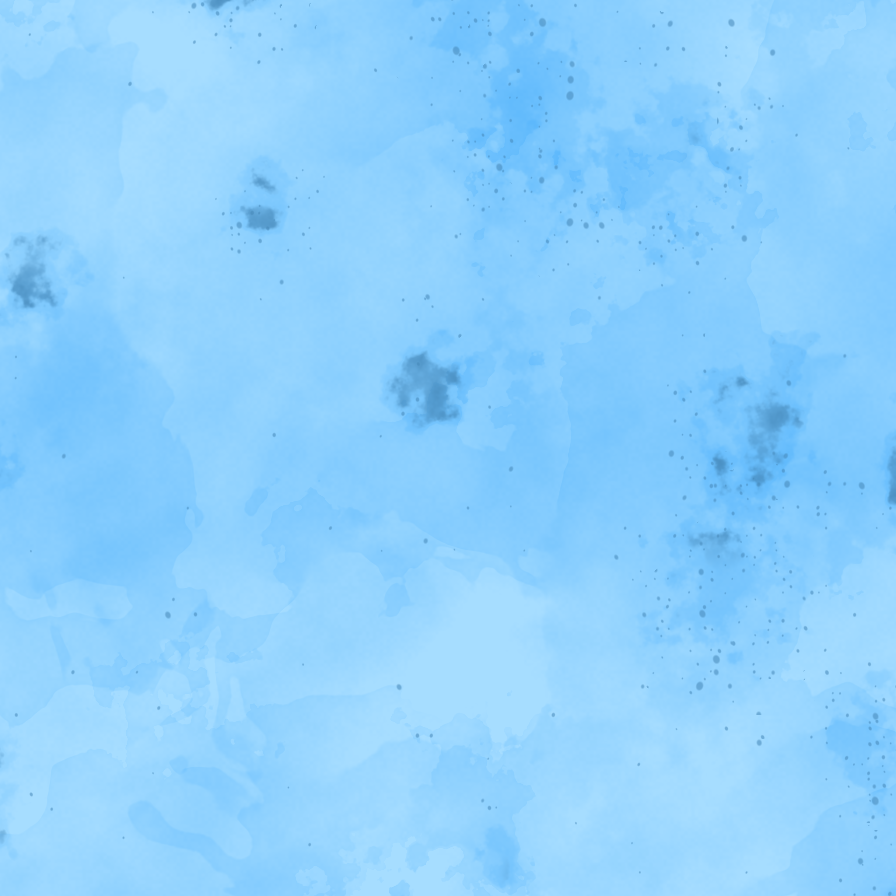
Reproduce this texture procedurally as a Shadertoy shader.

```glsl
// Pale blue watercolour paper: overlapping washes, ragged stains and fine spatter.

// Integer hash giving two values in 0..1 per lattice cell
vec2 hash2(vec2 cell) {
    uvec2 v = uvec2(ivec2(cell)) * 1664525u + 1013904223u;
    v.x += v.y * 1664525u;
    v.y += v.x * 1664525u;
    v ^= v >> 16u;
    v.x += v.y * 1664525u;
    v.y += v.x * 1664525u;
    v ^= v >> 16u;
    return vec2(v & 65535u) / 65535.0;
}

float valueNoise(vec2 p) {
    vec2 i = floor(p), f = fract(p);
    vec2 u = f * f * f * (f * (f * 6.0 - 15.0) + 10.0);
    float low = mix(hash2(i).x, hash2(i + vec2(1, 0)).x, u.x);
    float high = mix(hash2(i + vec2(0, 1)).x, hash2(i + vec2(1, 1)).x, u.x);
    return mix(low, high, u.y);
}

// Layered noise centred on zero
float fbm(vec2 p, int octaves) {
    float sum = 0.0, amplitude = 0.5;
    for (int i = 0; i < octaves; i++) {
        sum += amplitude * (valueNoise(p) - 0.5);
        p = mat2(1.6, 1.2, -1.2, 1.6) * p + 19.7;
        amplitude *= 0.5;
    }
    return sum;
}

// Pigment change from one wash whose border wanders between crisp and blurred
float wash(vec2 p, float layer, float granules) {
    vec2 q = p * (2.6 + 0.9 * layer) + layer * vec2(17.3, 31.9);
    q += 1.2 * vec2(fbm(q + 5.0, 3), fbm(q + 43.0, 3));
    float blur = smoothstep(0.3, 0.6, valueNoise(p * 4.0 + layer * 23.0));
    float ragged = smoothstep(0.45, 0.75, valueNoise(p * 5.0 + layer * 37.0));
    float d = fbm(q, 5) + granules * (0.03 + 0.3 * ragged);
    float width = mix(0.007, 0.16, blur);
    float body = smoothstep(-width, width, d);
    float rim = body * exp(-max(d, 0.0) * 45.0) * (1.0 - blur);
    return 0.17 * (body - 0.5) + 0.06 * rim;
}

// Closeness to scattered upright blots: 1 at a centre, 0 at the border
float blotField(vec2 p) {
    float nearest = -2.0;
    vec2 home = floor(p * 4.5);
    for (int y = -1; y <= 1; y++)
    for (int x = -1; x <= 1; x++) {
        vec2 cell = home + vec2(x, y);
        vec2 place = hash2(cell + 71.0), kind = hash2(cell + 137.0);
        if (kind.x > 0.55) continue;
        vec2 away = p - (cell + 0.15 + 0.7 * place) / 4.5;
        away.x += 0.25 * away.y * (kind.y - 0.7);
        float radius = mix(0.035, 0.085, kind.y);
        nearest = max(nearest, 1.0 - length(away * vec2(1.2, 0.85)) / radius);
    }
    return nearest;
}

// Small droplets, one at most in each grid cell
float spatter(vec2 p, float cells, float chance) {
    vec2 cell = floor(p * cells);
    vec2 place = hash2(cell + 211.0), kind = hash2(cell + 307.0);
    vec2 away = fract(p * cells) - mix(vec2(0.35), vec2(0.65), place);
    away.x += 0.4 * away.y * (place.x - 0.5);
    float radius = mix(0.1, 0.28, kind.y * kind.y);
    float soft = 0.04 + cells / min(iResolution.x, iResolution.y) * 0.6;
    float dotMask = 1.0 - smoothstep(radius - soft, radius + soft, length(away * vec2(1.1, 0.9)));
    return dotMask * step(kind.x, chance);
}

void mainImage(out vec4 fragColor, in vec2 fragCoord) {
    vec2 p = fragCoord / min(iResolution.x, iResolution.y);
    float granules = fbm(p * 45.0 + 9.0, 4);

    // Broad soft tone, drawn out along the rising diagonal
    vec2 diagonal = vec2(p.x + p.y, p.y - p.x) * vec2(1.5, 2.4);
    float lightness = 0.63 + 1.15 * fbm(diagonal + 3.0 + 0.5 * fbm(p * 4.0, 3), 4);

    // Overlapping washes
    for (int i = 0; i < 4; i++) lightness -= wash(p, float(i), granules);

    // Mottling and paper grain
    lightness += 0.13 * fbm(p * 22.0, 4) + 0.12 * granules;
    lightness += 0.07 * (valueNoise(p * 256.0) - 0.5);

    // Stains: a ragged blue halo around a greyer core
    float blot = blotField(p + 0.05 * vec2(fbm(p * 9.0, 4), fbm(p * 9.0 + 50.0, 4)));
    float torn = blot + 1.5 * fbm(p * 13.0 + 80.0, 4) + 1.6 * granules;
    float halo = smoothstep(0.0, 0.35, torn);
    float core = smoothstep(0.4, 0.85, torn) * smoothstep(0.35, 0.6, valueNoise(p * 6.0 + 61.0));
    lightness -= 0.24 * halo + 0.12 * smoothstep(-0.9, 0.6, blot);

    // Spatter gathers around the stains
    float cluster = smoothstep(-1.2, 0.3, blot) * smoothstep(0.3, 0.7, valueNoise(p * 7.0 + 90.0));
    float drops = max(spatter(p, 62.0, 0.003 + 0.12 * cluster),
                      spatter(p + 0.37, 125.0, 0.003 + 0.16 * cluster));

    vec3 color = mix(vec3(0.40, 0.74, 0.99), vec3(0.64, 0.86, 1.0), clamp(lightness, -0.15, 1.05));
    vec3 slate = vec3(0.27, 0.53, 0.72);
    color = mix(color, slate, core * (0.5 + 0.9 * granules));
    color = mix(color, slate, 0.55 * drops);
    fragColor = vec4(clamp(color, 0.0, 1.0), 1.0);
}
```
